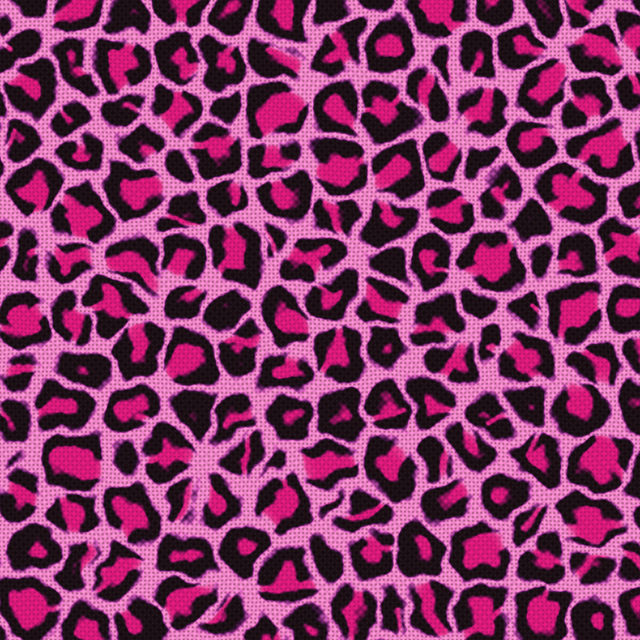
Write a Shadertoy shader that draws this pattern.

```glsl
// Leopard rosettes in black and hot pink, printed on light pink woven cloth.
#define CELLS 12.5       // rosettes across the canvas
#define THREADS 150.0    // woven threads across the canvas
#define JITTER 0.78      // scatter of the rosettes
#define SIZE_SPREAD 0.32 // difference between large and small rosettes
#define GAP 0.062        // half of the cloth gap between rosettes
#define RING 0.235       // thickness of the black ring
#define ROUNDING 11.0    // lower is rounder
#define WARP 0.2         // waviness of the outlines
#define EDGE 0.038       // softness of the printed edge

const float PI = 3.14159265;
const vec3 CLOTH = vec3(0.97, 0.55, 0.82);
const vec3 CLOTH_HOLE = vec3(0.67, 0.34, 0.50);
const vec3 HOT = vec3(0.86, 0.10, 0.48);
const vec3 HOT_PALE = vec3(0.91, 0.27, 0.58);
const vec3 INK = vec3(0.095, 0.05, 0.07);

vec3 hash3(vec2 p) {
    vec3 q = fract(vec3(p.xyx) * vec3(0.1031, 0.1030, 0.0973));
    q += dot(q, q.yxz + 33.33);
    return fract((q.xxy + q.yzz) * q.zyx);
}

// Gradient noise, roughly -0.7 to 0.7
float corner(vec2 cell, vec2 offset) {
    float a = 2.0 * PI * hash3(cell + 91.0).x;
    return dot(vec2(cos(a), sin(a)), offset);
}

float noise(vec2 p) {
    vec2 i = floor(p), f = p - i;
    vec2 u = f * f * f * (f * (f * 6.0 - 15.0) + 10.0);
    vec2 e = vec2(1.0, 0.0);
    return mix(mix(corner(i, f), corner(i + e, f - e), u.x),
               mix(corner(i + e.yx, f - e.yx), corner(i + 1.0, f - 1.0), u.x), u.y);
}

float smoothMax(float a, float b, float k) {
    float h = max(k - abs(a - b), 0.0) / k;
    return max(a, b) + 0.25 * h * h * k;
}

// Seed of a grid cell: position in xy, size weight in z
vec3 seedOf(vec2 cell) {
    vec3 h = hash3(cell + 7.0);
    return vec3(cell + 0.5 + JITTER * (h.xy - 0.5), SIZE_SPREAD * (h.z - 0.5));
}

float power(vec2 p, vec3 seed) {
    vec2 q = p - seed.xy;
    return dot(q, q) - seed.z;
}

// Rounded distance to the border of the weighted cell; returns its seed too
float cellBorder(vec2 p, out vec3 seed, out vec2 id) {
    vec2 base = floor(p);
    float best = 1e5;
    for (int y = -2; y <= 2; y++)
    for (int x = -2; x <= 2; x++) {
        vec2 cell = base + vec2(x, y);
        vec3 s = seedOf(cell);
        float d = power(p, s);
        if (d < best) { best = d; seed = s; id = cell; }
    }
    float sum = 1e-6;
    for (int y = -2; y <= 2; y++)
    for (int x = -2; x <= 2; x++) {
        vec2 cell = base + vec2(x, y);
        if (cell == id) continue;
        vec3 s = seedOf(cell);
        float d = 0.5 * (power(p, s) - best) / length(s.xy - seed.xy);
        sum += exp(-ROUNDING * d);
    }
    return -log(sum) / ROUNDING;
}

// Opens the ring along a ray; narrow openings are left out
float openRing(float ring, vec2 q, float angle, float radius) {
    if (radius < 0.05) return ring;
    vec2 dir = vec2(cos(angle), sin(angle));
    float ray = length(q - dir * max(dot(q, dir), 0.0));
    return smoothMax(ring, radius - ray, 0.07);
}

void mainImage(out vec4 fragColor, in vec2 fragCoord) {
    vec2 uv = fragCoord / iResolution.y;
    vec2 p = uv * CELLS;
    float soft = max(EDGE, CELLS / iResolution.y);

    // Plain weave: pits between threads and alternating crossings
    vec2 t = uv * THREADS + 0.5 * vec2(noise(uv * 23.0), noise(uv * 23.0 + 40.0));
    vec2 pit = 0.5 + 0.5 * cos(2.0 * PI * t);
    float hole = pit.x * pit.y;
    float crossing = sin(PI * t.x) * sin(PI * t.y);

    // Wavy rosette cells
    vec2 w = p + WARP * vec2(noise(p * 2.1), noise(p * 2.1 + 17.0));
    vec3 seed;
    vec2 id;
    float d = cellBorder(w, seed, id) + 0.06 * noise(p * 3.7 + 5.0);

    // Black ring, broken by up to two openings
    float width = RING + 0.1 * noise(p * 2.6 + 60.0);
    float ring = max(GAP - d, d - GAP - width);
    vec3 h = hash3(id + 53.0);
    vec2 q = w - seed.xy;
    float angle = 2.0 * PI * h.x;
    ring = openRing(ring, q, angle, 0.14 * h.y + 0.01 + 0.35 * seed.z);
    ring = openRing(ring, q, angle + 2.0 + 2.0 * h.y, 0.15 * h.z - 0.03 + 0.35 * seed.z);
    ring += 0.008 * crossing;

    // Cloth, pink fill, then ink with a slight purple fringe
    vec3 cloth = mix(CLOTH, CLOTH_HOLE, hole) + 0.03 * crossing;
    vec3 fill = mix(HOT_PALE, HOT, smoothstep(GAP, GAP + 0.2, d));
    fill *= 1.02 - 0.2 * hole + 0.05 * crossing;
    vec3 color = mix(cloth, fill, smoothstep(-soft, soft, d - GAP - 0.06));
    vec3 cover = smoothstep(soft, -soft, ring - vec3(0.0, 0.012, -0.004));
    color = mix(color, INK + 0.04 * hole + 0.015 * crossing, cover);
    fragColor = vec4(clamp(color, 0.0, 1.0), 1.0);
}
```
